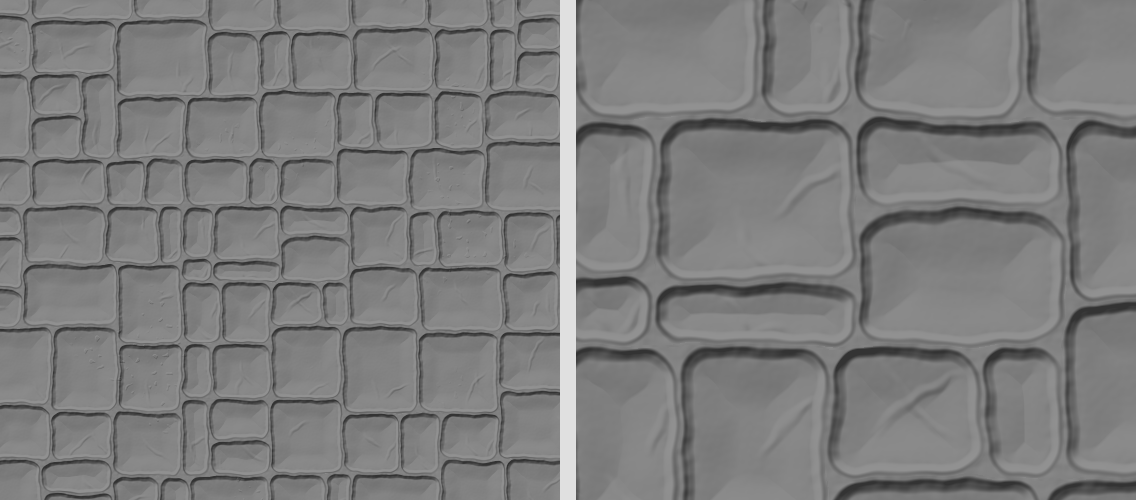
Left, the full canvas; right, a detail of the centre.
Write a Shadertoy shader that draws this texture map.

```glsl
// Grey wall of irregular worn stone blocks in shallow relief, lit from the lower right.

const vec2 GRID = vec2(6.5, 7.8); // lattice cells per canvas height

float hash(vec2 p) {
    vec3 q = fract(p.xyx * vec3(.1031, .1030, .0973));
    q += dot(q, q.yzx + 33.33);
    return fract((q.x + q.y) * q.z);
}

float cornerSlope(vec2 cell, vec2 offset) {
    float angle = 6.2832 * hash(cell);
    return dot(vec2(cos(angle), sin(angle)), offset);
}

// Gradient noise, roughly -0.7 to 0.7
float noise(vec2 p) {
    vec2 i = floor(p), f = p - i, e = vec2(1, 0);
    vec2 u = f * f * f * (f * (f * 6. - 15.) + 10.);
    return mix(mix(cornerSlope(i, f), cornerSlope(i + e, f - e), u.x),
               mix(cornerSlope(i + e.yx, f - e.yx), cornerSlope(i + 1., f - 1.), u.x), u.y);
}

float jointAt(vec2 cell) { return .27 + .46 * hash(cell + 17.); }

// Even cells hold a horizontal joint, odd cells a vertical one;
// together they bound one rectangle around every lattice vertex.
void findStone(vec2 p, out vec2 lo, out vec2 hi) {
    vec2 c = floor(p), f = p - c, side;
    if (mod(c.x + c.y, 2.) < .5) {
        side.y = step(jointAt(c), f.y);
        side.x = step(jointAt(c + vec2(0, 2. * side.y - 1.)), f.x);
    } else {
        side.x = step(jointAt(c), f.x);
        side.y = step(jointAt(c + vec2(2. * side.x - 1., 0)), f.y);
    }
    vec2 v = c + side;
    float ne = jointAt(v), sw = jointAt(v - 1.) - 1.;
    float se = jointAt(v - vec2(0, 1)), nw = jointAt(v - vec2(1, 0));
    bool even = mod(v.x + v.y, 2.) < .5;
    lo = v + (even ? vec2(nw - 1., sw) : vec2(sw, se - 1.));
    hi = v + (even ? vec2(se, ne) : vec2(ne, nw));

    // Cut some of the long stones across
    for (int k = 0; k < 2; k++) {
        vec2 size = (hi - lo) / GRID;
        float chance = hash(lo * 31. + hi * 17.);
        if (max(size.x, size.y) < .15 || chance > .55) continue;
        int axis = size.x > size.y ? 0 : 1;
        float cut = mix(lo[axis], hi[axis], .28 + .8 * chance);
        if (p[axis] < cut) hi[axis] = cut; else lo[axis] = cut;
    }
}

// Returns surface height and depth inside the stone outline
vec2 relief(vec2 uv) {
    // Wobbly outlines
    vec2 w = uv + .007 * vec2(noise(uv * 15.), noise(uv * 15. + 40.))
                + .0028 * vec2(noise(uv * 48. + 9.), noise(uv * 48. + 70.));
    vec2 lo, hi;
    findStone(w * GRID, lo, hi);
    vec2 extent = .5 * (hi - lo) / GRID, q = w - .5 * (lo + hi) / GRID;

    // Rounded block
    float radius = min(.017, .6 * min(extent.x, extent.y));
    vec2 b = abs(q) - extent + .004 + radius;
    float inside = radius - length(max(b, 0.)) - min(max(b.x, b.y), 0.);
    float height = .006 * smoothstep(-.003, .006, inside)
                 + .0042 * smoothstep(0., .038, inside);

    // Curved creases
    for (float k = 0.; k < 2.; k++) {
        vec2 seed = floor(lo * 50.) + 13. * k;
        float angle = .35 + .9 * hash(seed) + 1.3 * k;
        vec2 along = vec2(cos(angle), sin(angle));
        vec2 r = q - extent * (vec2(hash(seed + 3.), hash(seed + 5.)) * 1.1 - vec2(.3, .8));
        float t = dot(r, along), reach = .02 + .03 * hash(seed + 8.);
        float off = dot(r, vec2(-along.y, along.x)) + 5. * t * t + .003 * noise(uv * 60.);
        height -= .0009 * smoothstep(.005, 0., abs(off)) * smoothstep(reach, .3 * reach, abs(t))
                * step(.4, hash(seed + 11.)) * smoothstep(.0, .012, inside);
    }

    // Undulation, grain, pits and crumbled rims
    height += .0011 * noise(uv * 24.) + .00007 * noise(uv * 190.);
    height -= .0007 * smoothstep(.3, .5, noise(uv * 85.)) * smoothstep(.15, .35, noise(uv * 5. + 3.));
    height += .0007 * noise(uv * 130.) * smoothstep(.012, 0., abs(inside));
    return vec2(height, inside);
}

void mainImage(out vec4 fragColor, in vec2 fragCoord) {
    vec2 uv = fragCoord / iResolution.y;
    vec2 toLight = vec2(.48, -.88) * .001;
    vec2 front = relief(uv + toLight), back = relief(uv - toLight);
    float slope = (front.x - back.x) / .002; // positive faces away from the light
    float inside = .5 * (front.y + back.y);

    float shade = .51 - .28 * max(slope, 0.) + .06 * (1. - exp(4. * min(slope, 0.)));
    // Dark seam along each outline
    shade -= (.13 + .1 * noise(uv * 20.)) * smoothstep(.0028, 0., abs(inside + .0012));
    fragColor = vec4(vec3(clamp(shade, .2, .6)), 1);
}
```
